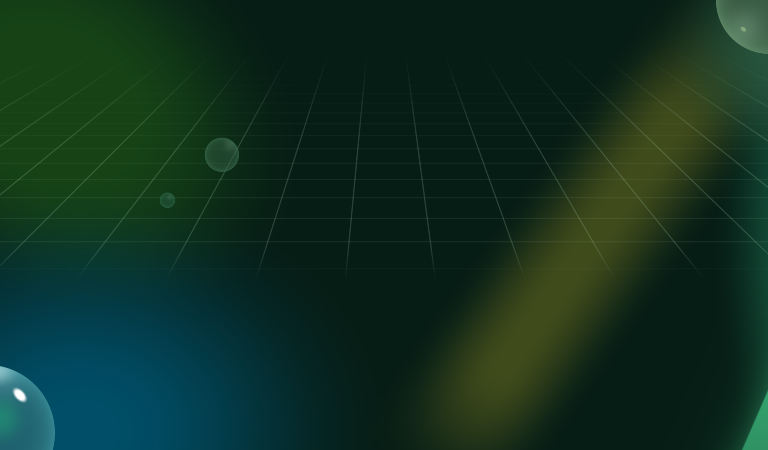
Reproduce this background procedurally as a Shadertoy shader.

```glsl
// Dark green backdrop with soft glows, a fading perspective grid and glass bubbles.

const vec3 BASE  = vec3(0.024, 0.114, 0.084);
const vec3 GREEN = vec3(0.085, 0.260, 0.085);
const vec3 BLUE  = vec3(0.000, 0.305, 0.405);
const vec3 OLIVE = vec3(0.250, 0.295, 0.105);
const vec3 MINT  = vec3(0.200, 0.620, 0.420);
const vec3 LINE  = vec3(0.600, 0.750, 0.640);

// Coordinates of p along a unit axis (x) and across it (y).
vec2 toAxis(vec2 p, vec2 axis) {
    return vec2(dot(p, axis), dot(p, vec2(-axis.y, axis.x)));
}

// Soft ellipse: 1 inside the core, 0 beyond the given radii.
float glow(vec2 p, vec2 radii, float core) {
    return 1.0 - smoothstep(core, 1.0, length(p / radii));
}

// Antialiased line coverage for a distance in canvas heights.
float stroke(float dist, float halfWidth, float px) {
    float w = max(halfWidth, 0.5 * px);
    return (1.0 - smoothstep(w - 0.5 * px, w + 0.5 * px, dist)) * halfWidth / w;
}

// Floor grid converging above the canvas; x = rays, y = cross lines.
vec2 floorGrid(vec2 p, float px) {
    const float SPREAD = 0.226;
    const float DEPTH_STEP = 0.0873;
    float drop = 1.262 - p.y;
    float centre = 0.858 + 0.0187 * (0.889 - p.y);
    float ray = (p.x - centre) / (SPREAD * drop);
    float slope = ray * SPREAD;
    float rayDist = abs(fract(ray) - 0.5) * SPREAD * drop / sqrt(1.0 + slope * slope);
    float row = 1.0 / (drop * DEPTH_STEP) - 0.33;
    float rowDist = abs(fract(row + 0.5) - 0.5) * DEPTH_STEP * drop * drop;
    float fade = smoothstep(0.365, 0.47, p.y) * (1.0 - smoothstep(0.48, 0.91, p.y));
    float rayFade = smoothstep(0.365, 0.47, p.y) * (1.0 - smoothstep(0.65, 0.91, p.y));
    return vec2(stroke(rayDist, 0.0014, px) * rayFade, stroke(rowDist, 0.0012, px) * fade);
}

// Glass ball: translucent body, brighter rim and a soft sheen at the given offset.
vec3 bubble(vec3 col, vec2 p, float radius, vec3 tint, vec2 sheenAt, float opacity, float px) {
    vec2 q = p / radius;
    float d = length(q);
    float mask = 1.0 - smoothstep(-0.5 * px, 0.5 * px, length(p) - radius);
    float rim = pow(min(d, 1.0), 5.0);
    float sheen = exp(-dot(q - sheenAt, q - sheenAt) * 9.0);
    vec3 glass = tint * (0.85 + 0.25 * rim) + 0.14 * sheen;
    return mix(col, glass, mask * opacity * (0.75 + 0.25 * rim));
}

// Small tilted highlight.
float glint(vec2 p, vec2 axis, vec2 radii) {
    return glow(toAxis(p, axis), radii, 0.45);
}

void mainImage(out vec4 fragColor, in vec2 fragCoord) {
    vec2 p = fragCoord / iResolution.y;
    float px = 1.0 / iResolution.y;
    vec3 col = BASE;

    // Large colour glows on the left
    vec2 g = toAxis(p - vec2(0.122, 0.767), vec2(0.8, -0.6));
    col = mix(col, GREEN, glow(g, vec2(0.60, 0.47), 0.30));
    col = mix(col, BLUE, glow(p - vec2(0.18, 0.045), vec2(0.70, 0.57), 0.08));

    // Diagonal beam
    vec2 b = abs(toAxis(p - vec2(1.305, 0.45), vec2(0.571, 0.821)));
    float beam = (1.0 - smoothstep(0.01, 0.20, b.y)) * (1.0 - smoothstep(0.32, 0.68, b.x));
    col = mix(col, OLIVE, beam);

    // Light along the right side
    col = mix(col, vec3(0.09, 0.34, 0.25), 0.9 * glow(p - vec2(1.78, 0.48), vec2(0.20, 0.62), 0.1));
    col = mix(col, vec3(0.17, 0.37, 0.27), 0.8 * glow(p - vec2(1.74, 0.90), vec2(0.28, 0.30), 0.1));

    // Bright corner panel with a halo outside its slanted edge
    float edge = dot(p - vec2(1.649, 0.0), vec2(0.917, -0.399));
    col = mix(col, MINT, 0.35 * exp(min(edge, 0.0) / 0.035));
    col = mix(col, MINT * (0.92 + 0.8 * p.y), smoothstep(-px, px, edge));

    // Perspective grid
    vec2 grid = floorGrid(p, px);
    col = mix(col, LINE, 0.23 * grid.x);
    col = mix(col, LINE, 0.11 * grid.y);

    // Small floating bubbles
    col = bubble(col, p - vec2(0.493, 0.656), 0.038, vec3(0.23, 0.42, 0.31), vec2(0.45, 0.55), 0.65, px);
    col = bubble(col, p - vec2(0.372, 0.555), 0.017, vec3(0.18, 0.42, 0.31), vec2(0.3, 0.4), 0.65, px);

    // Top right bubble
    vec2 t = p - vec2(1.711, 1.0);
    col = bubble(col, t, 0.120, vec3(0.31, 0.46, 0.34), vec2(-0.45, -0.5), 0.95, px);
    col = mix(col, vec3(0.60, 0.72, 0.55), 0.7 * glint(t + vec2(0.059, 0.065), vec2(0.8, -0.6), vec2(0.009, 0.006)));

    // Bottom left bubble with green core and white highlights
    vec2 l = p - vec2(-0.029, 0.038);
    float inside = 1.0 - smoothstep(-px, px, length(l) - 0.151);
    col = bubble(col, l, 0.151, vec3(0.20, 0.49, 0.53), vec2(0.2, 0.8), 0.95, px);
    col = mix(col, vec3(0.13, 0.58, 0.46), 0.7 * inside * glow(p - vec2(0.0, 0.07), vec2(0.07), 0.0));
    col = mix(col, vec3(0.75, 0.90, 0.90), 0.55 * inside * glow(p - vec2(-0.01, 0.175), vec2(0.06, 0.04), 0.0));
    col = mix(col, vec3(1.0), glint(p - vec2(0.044, 0.122), vec2(0.68, -0.73), vec2(0.023, 0.013)));

    fragColor = vec4(col, 1.0);
}
```
